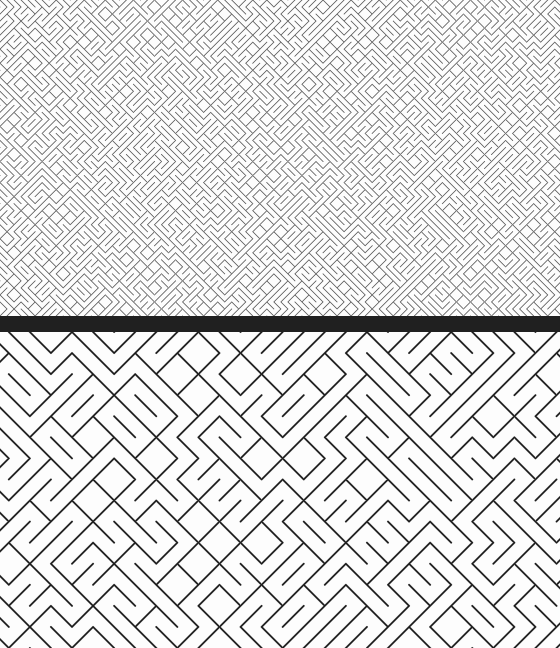
Top, the full canvas; bottom, a detail of the centre.
Reproduce this pattern procedurally as a WebGL 1 fragment shader.

```glsl
precision highp float;

uniform vec2 u_resolution;

const float ROWS = 45.0;           // cells over the canvas height
const float LINE_WIDTH = 0.084;    // stroke width, in cells
const float RISING_SHARE = 0.5;    // chance that a diagonal rises to the right
const float FILTER_RADIUS = 0.8;   // edge softness, in pixels
const vec3 PAPER = vec3(0.993);
const vec3 INK = vec3(0.10);

// Sine-free hash, 0 to 1
float hash(vec2 p) {
  vec3 q = fract(vec3(p.xyx) * 0.1031);
  q += dot(q, q.yzx + 33.33);
  return fract((q.x + q.y) * q.z);
}

float segmentDistance(vec2 p, vec2 a, vec2 b) {
  vec2 along = b - a;
  float t = clamp(dot(p - a, along) / dot(along, along), 0.0, 1.0);
  return length(p - a - along * t);
}

// Distance to the diagonal of one cell; p is relative to its lower left corner
float diagonalDistance(vec2 p, vec2 cell) {
  float rising = step(hash(cell + 17.0), RISING_SHARE);
  return segmentDistance(p, vec2(0.0, 1.0 - rising), vec2(1.0, rising));
}

// Running integral of a tent filter
float tentIntegral(float t) {
  float u = clamp(t, -1.0, 1.0);
  return 0.5 + u - 0.5 * u * abs(u);
}

void main() {
  float cellsPerPixel = ROWS / u_resolution.y;
  vec2 position = gl_FragCoord.xy * cellsPerPixel;
  vec2 home = floor(position);

  // Nearest diagonal, with neighbours so that joints stay whole
  float nearest = 2.0;
  for (int y = -1; y <= 1; y++) {
    for (int x = -1; x <= 1; x++) {
      vec2 cell = home + vec2(float(x), float(y));
      nearest = min(nearest, diagonalDistance(position - cell, cell));
    }
  }

  // Filtered coverage of the stroke
  float radius = FILTER_RADIUS * cellsPerPixel;
  float halfWidth = 0.5 * LINE_WIDTH;
  float coverage = tentIntegral((nearest + halfWidth) / radius)
                 - tentIntegral((nearest - halfWidth) / radius);

  gl_FragColor = vec4(mix(PAPER, INK, coverage), 1.0);
}
```
